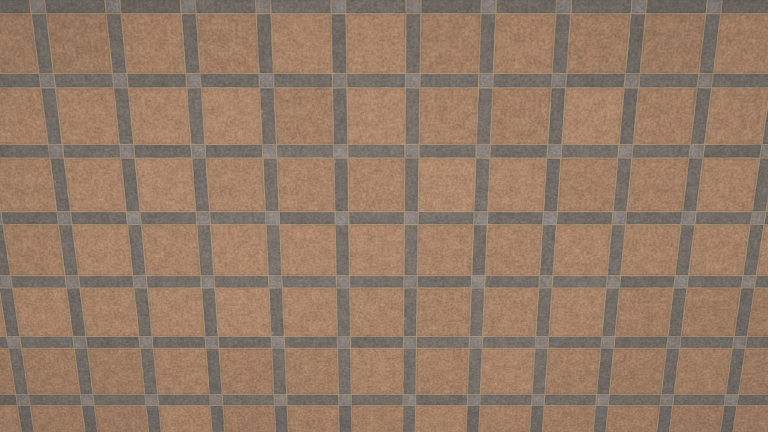
Give the GLSL for this texture, as a Shadertoy shader.

```glsl
// Tilted floor of clay tiles framed by grey stone strips, with paler squares where strips cross.
// A projective map turns the canvas into tile units; strips, grout, grain and wear
// are then built from distances to the nearest strip axis and gradient noise.

// Perspective, in canvas heights
const float PITCH_BOTTOM = 0.14705;  // column spacing at the lower edge
const float PITCH_SLOPE  = 0.0273;   // spacing gained towards the upper edge
const float ROW_SCALE    = 6.252;    // row count per unit of inverse spacing
const float ROW_ORIGIN   = 5.7484;   // inverse spacing at the first row
const float COLUMN_SHIFT = 0.393;    // canvas centre to nearest strip axis

// Sizes, in tile units
const float HALF_STRIP = 0.099;
const float HALF_GROUT = 0.009;
const float EDGE_WOBBLE = 0.006;
const float SPECK_RADIUS = 0.022;

// Colours
const vec3 CLAY  = vec3(0.655, 0.514, 0.411);
const vec3 STRIP = vec3(0.462, 0.432, 0.405);
const vec3 CROSSING = vec3(0.550, 0.515, 0.495);
const vec3 GROUT = vec3(0.670, 0.590, 0.480);

// Wear and light
const float PIECE_VARIATION = 0.06;
const float GRAIN = 0.13;
const float MOTTLE = 0.08;
const float SPECK_CHANCE = 0.07;
const float VIGNETTE = 0.13;

float hash(vec2 p) {
    vec3 q = fract(vec3(p.xyx) * 0.1031);
    q += dot(q, q.yzx + 33.33);
    return fract((q.x + q.y) * q.z);
}

vec2 gradient(vec2 cell) {
    float angle = 6.28319 * hash(cell);
    return vec2(cos(angle), sin(angle));
}

float gradientNoise(vec2 p) {
    vec2 i = floor(p), f = p - i;
    vec2 w = f * f * f * (f * (f * 6.0 - 15.0) + 10.0);
    vec2 e = vec2(1.0, 0.0);
    float low  = mix(dot(gradient(i), f), dot(gradient(i + e), f - e), w.x);
    float high = mix(dot(gradient(i + e.yx), f - e.yx),
                     dot(gradient(i + e.xx), f - e.xx), w.x);
    return mix(low, high, w.y);
}

// Canvas position (x centred, y from the lower edge) to tile units
vec2 floorPosition(vec2 p) {
    float pitch = PITCH_BOTTOM + PITCH_SLOPE * p.y;
    return vec2(p.x / pitch - COLUMN_SHIFT, ROW_SCALE * (1.0 / pitch - ROW_ORIGIN));
}

// Rare pale chips, at most one in each small grid cell
float specks(vec2 uv, float blur) {
    vec2 g = uv * 3.0, cell = floor(g);
    vec2 centre = 0.2 + 0.6 * vec2(hash(cell + 17.0), hash(cell + 41.0));
    float d = length(g - cell - centre) / 3.0;
    float chosen = step(hash(cell + 73.0), SPECK_CHANCE);
    return chosen * (1.0 - smoothstep(SPECK_RADIUS - blur, SPECK_RADIUS + blur, d));
}

void mainImage(out vec4 fragColor, in vec2 fragCoord) {
    vec2 p = vec2(fragCoord.x - 0.5 * iResolution.x, fragCoord.y) / iResolution.y;
    vec2 uv = floorPosition(p);
    float pixel = 1.0 / (iResolution.y * (PITCH_BOTTOM + PITCH_SLOPE * p.y));
    float blur = 0.6 * pixel;

    // Signed distance to the strip edges on each axis, slightly uneven
    vec2 axisCell = floor(uv + 0.5);
    vec2 wobble = vec2(gradientNoise(uv * 9.0), gradientNoise(uv * 9.0 + 57.0));
    vec2 d = abs(uv - axisCell) - HALF_STRIP + EDGE_WOBBLE * wobble;
    vec2 inside = 1.0 - smoothstep(-blur, blur, d);

    // Identity of the tile, strip or crossing below this point
    vec2 onStrip = step(d, vec2(0.0));
    vec2 piece = mix(floor(uv), axisCell, onStrip) * 2.0 + onStrip;
    float shade = hash(piece + 211.0) - 0.5;

    // Base materials
    float stone = max(inside.x, inside.y);
    vec3 color = mix(CLAY, STRIP, stone);
    color = mix(color, CROSSING, inside.x * inside.y);

    // Piece variation, broad mottling, fine grain and chips
    float mottle = gradientNoise(uv * 6.0) + 0.6 * gradientNoise(uv * 13.0 + 9.0);
    float grain = gradientNoise(uv * 23.0) + 0.8 * gradientNoise(uv * 41.0 + 5.0);
    color *= 1.0 + PIECE_VARIATION * shade + MOTTLE * mottle + GRAIN * grain;
    color += 0.10 * stone * specks(uv, blur);

    // Soiled rim beside the joints, then the grout lines
    float edge = min(abs(d.x), abs(d.y));
    color *= 1.0 - 0.07 * (1.0 - smoothstep(0.0, 0.045, edge));
    float grout = 1.0 - smoothstep(HALF_GROUT - blur, HALF_GROUT + blur, edge);
    float worn = 0.8 + 0.4 * gradientNoise(uv * 5.0 + 31.0);
    color = mix(color, GROUT, grout * clamp(worn, 0.0, 1.0));

    // Light falls off towards the corners
    vec2 q = fragCoord / iResolution.xy - 0.5;
    color *= 1.02 - VIGNETTE * 2.0 * dot(q, q);
    fragColor = vec4(color, 1.0);
}
```
